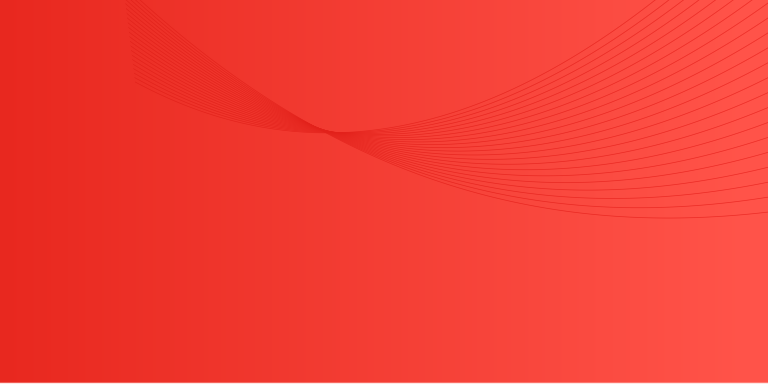
Give the GLSL for this background, as a WebGL 1 fragment shader.

```glsl
precision highp float;
// Red horizontal gradient crossed by a twisted ribbon of fine darker lines.

uniform vec2 u_resolution;

const float LINE_STEPS = 21.0;

// Coverage of a thin stroke, fading instead of thinning below one pixel.
float stroke(float dist, float width, float pixel) {
  float radius = 0.5 * max(width, pixel);
  float edge = 0.5 * pixel;
  return min(width / pixel, 1.0) * (1.0 - smoothstep(radius - edge, radius + edge, dist));
}

// Combined coverage of the line family; p has its origin at the upper left.
float ribbon(vec2 p, float pixel) {
  float u = p.x - 0.849;              // distance from the neck of the twist
  float neck = 0.006 * exp(-60.0 * u * u);
  float clear = 1.0;
  for (float i = 0.0; i <= LINE_STEPS; i++) {
    float t = i / LINE_STEPS;
    // Blend the cubic coefficients of the two border curves.
    vec3 c = mix(vec3(0.532, -0.356, 0.043), vec3(0.004, -0.509, 0.039), t);
    float y = 0.346 + u * (c.x + u * (c.y + u * c.z)) - neck * 4.0 * t * (1.0 - t);
    float slope = c.x + u * (2.0 * c.y + 3.0 * c.z * u);
    float dist = abs(p.y - y) / sqrt(1.0 + slope * slope);
    clear *= 1.0 - 0.62 * stroke(dist, 0.0026, pixel);
  }
  // The lines begin along a slightly slanted cut.
  float start = 0.3255 + 0.122 * p.y;
  return (1.0 - clear) * smoothstep(-0.5 * pixel, 0.5 * pixel, p.x - start);
}

void main() {
  vec2 p = gl_FragCoord.xy / u_resolution.y;
  float pixel = 1.0 / u_resolution.y;
  float across = gl_FragCoord.x / u_resolution.x;

  // Background gradient
  vec3 color = mix(vec3(0.91, 0.155, 0.12), vec3(1.0, 0.325, 0.285), min(across * 1.04, 1.0));

  // Line ribbon
  vec3 lineRed = mix(vec3(0.87, 0.12, 0.09), vec3(0.91, 0.14, 0.12), across);
  color = mix(color, lineRed, ribbon(vec2(p.x, 1.0 - p.y), pixel));

  // Pale strip along the lower edge
  float strip = 1.0 - smoothstep(-0.5 * pixel, 0.5 * pixel, p.y - 0.0035);
  color = mix(color, vec3(1.0, 0.9, 0.89), strip);

  gl_FragColor = vec4(color, 1.0);
}
```
